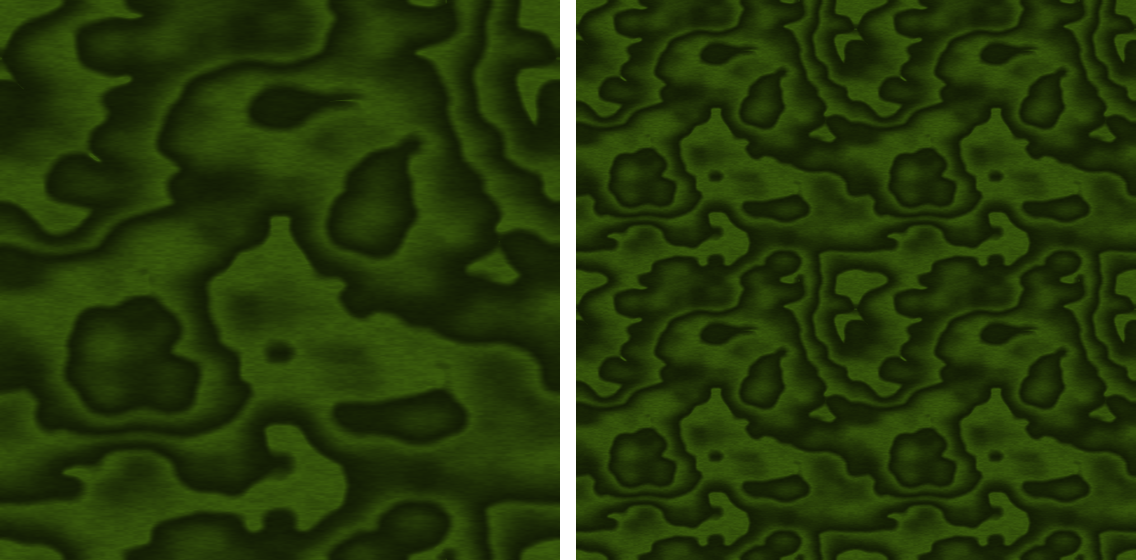
Left: one tile. Right: repeated 2 by 2.
This texture is drawn by a Shadertoy shader. Its source:

```glsl
const vec3 DARK_MOSS = vec3(0.078, 0.118, 0.018);
const vec3 LIGHT_MOSS = vec3(0.212, 0.335, 0.043);
const float TERRACES = 6.0;
const float EDGE_WIDTH = 0.020;

float hash(ivec2 cell, int seed) {
    uint n = uint(cell.x) * 1597334677u ^ uint(cell.y) * 3812015801u ^ uint(seed) * 2654435769u;
    n = (n ^ (n >> 16)) * 2246822519u;
    n = (n ^ (n >> 13)) * 3266489917u;
    return float((n ^ (n >> 16)) >> 8) / 16777216.0;
}

// Value noise that repeats after a whole number of cells
float wrapNoise(vec2 uv, ivec2 period, int seed) {
    vec2 p = fract(uv) * vec2(period);
    ivec2 a = ivec2(floor(p)) % period;
    ivec2 b = (a + 1) % period;
    vec2 f = fract(p);
    f = f * f * f * (f * (f * 6.0 - 15.0) + 10.0);
    float low = mix(hash(a, seed), hash(ivec2(b.x, a.y), seed), f.x);
    float high = mix(hash(ivec2(a.x, b.y), seed), hash(b, seed), f.x);
    return mix(low, high, f.y);
}

// Rolling landscape
float terrain(vec2 uv) {
    float height = 0.0;
    float amplitude = 1.0;
    ivec2 period = ivec2(2, 3);
    for (int octave = 0; octave < 4; octave++) {
        height += amplitude * wrapNoise(uv, period, octave + 11);
        amplitude *= 0.41;
        period *= 2;
    }
    return height;
}

// Slow rise across each terrace, then a narrow drop of even width
float terraceLight(vec2 uv, float levels, float edgeWidth) {
    const float STEP = 0.002;
    float height = terrain(uv);
    vec2 slope = vec2(terrain(uv + vec2(STEP, 0.0)), terrain(uv + vec2(0.0, STEP))) - height;
    float steepness = max(length(slope) / STEP * levels, 0.5);
    float rise = fract(height * levels);
    float ramp = mix(rise, smoothstep(0.0, 0.85, rise), 0.65);
    return ramp * smoothstep(0.0, edgeWidth, (1.0 - rise) / steepness);
}

// Short horizontal fibres
float fibres(vec2 uv) {
    float coarse = wrapNoise(uv, ivec2(56, 230), 31);
    float fine = wrapNoise(uv, ivec2(120, 400), 47);
    return mix(coarse, fine, 0.45) - 0.5;
}

void mainImage(out vec4 fragColor, in vec2 fragCoord) {
    vec2 uv = fragCoord / iResolution.xy;
    float light = terraceLight(uv, TERRACES, EDGE_WIDTH);
    vec3 moss = mix(DARK_MOSS, LIGHT_MOSS, light);
    fragColor = vec4(moss * (1.0 + 0.26 * fibres(uv)), 1.0);
}
```
